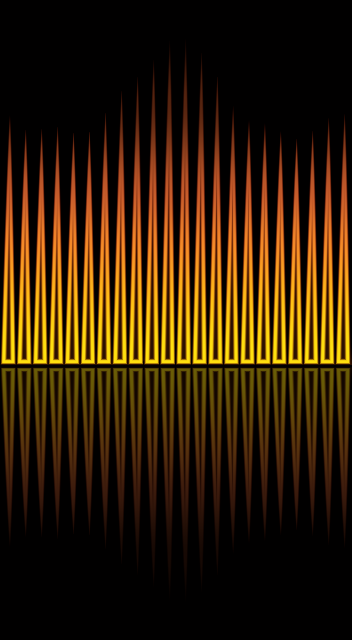
This background is drawn by a WebGL 1 fragment shader. Its source:

```glsl
precision mediump float;
// A row of glowing spikes with hollow cores stands on a dark floor line,
// fading from yellow to ember brown, above a dim, shortened reflection.
// Each column is one repeat cell; a distance to its edges shapes the glow.

uniform vec2 u_resolution;

const vec2 GRID = vec2(22.08, 40.0);   // canvas size in column cells
const float BASE_Y = 17.21;            // foot of the spikes
const float MIRROR_Y = 17.03;          // top of the reflection
const float MIRROR_SCALE = 0.72;       // reflection height ratio
const float LEAN = 0.0065;             // slight tilt to the right
const float HALF_WIDTH = 0.48;

const vec3 YELLOW = vec3(1.0, 0.88, 0.06);
const vec3 AMBER = vec3(1.0, 0.74, 0.09);
const vec3 ORANGE = vec3(0.96, 0.54, 0.16);
const vec3 RUST = vec3(0.78, 0.36, 0.17);
const vec3 EMBER = vec3(0.33, 0.14, 0.06);

// Central swell, raised outer ends and a small ripple.
float spikeHeight(float column) {
  float swell = (column - 10.4) / 3.8;
  float ends = (column - 10.5) / 10.5;
  float ripple = cos(1.611 * (abs(column - 11.5) - 4.7));
  return 13.92 + 6.25 * exp(-swell * swell)
       + 1.67 * ends * ends * ends * ends + 0.36 * ripple;
}

// Colour by height above the foot.
vec3 fireColor(float height) {
  vec3 color = mix(YELLOW, AMBER, smoothstep(0.5, 5.0, height));
  color = mix(color, ORANGE, smoothstep(3.5, 8.0, height));
  color = mix(color, RUST, smoothstep(7.0, 11.0, height));
  color = mix(color, EMBER, smoothstep(10.0, 16.5, height));
  return color * (1.0 - 0.6 * smoothstep(16.5, 20.5, height));
}

// Soft outline just inside a curved, tapering spike, with a dark core.
float spikeGlow(float x, float height, float top) {
  float taper = pow(clamp(1.0 - height / top, 0.0, 1.0), 0.72);
  float inside = min(HALF_WIDTH * taper - abs(x), height);
  float thickness = mix(0.55, 1.0, taper);
  float rim = smoothstep(-0.03, 0.14 * thickness, inside);
  float core = smoothstep(0.23 * thickness, 0.42 * thickness, inside);
  return rim * (1.0 - 0.88 * core) * step(height, top);
}

// All columns, measured upward from their foot; faint glow turns red.
vec3 spikeRow(float x, float height) {
  float u = x - LEAN * height;
  float column = floor(u);
  float glow = spikeGlow(u - column - 0.521, height, spikeHeight(column));
  return fireColor(height) * pow(vec3(glow), vec3(0.85, 1.25, 1.5));
}

void main() {
  vec2 p = gl_FragCoord.xy / u_resolution * GRID;
  float above = p.y - BASE_Y;
  float below = (MIRROR_Y - p.y) / MIRROR_SCALE;

  vec3 color = vec3(0.004, 0.0, 0.0);
  color += spikeRow(p.x, above);

  // Reflection fades with depth.
  float dim = mix(0.41, 0.26, smoothstep(0.0, 16.0, below));
  color += spikeRow(p.x, below) * dim;

  gl_FragColor = vec4(color, 1.0);
}
```
